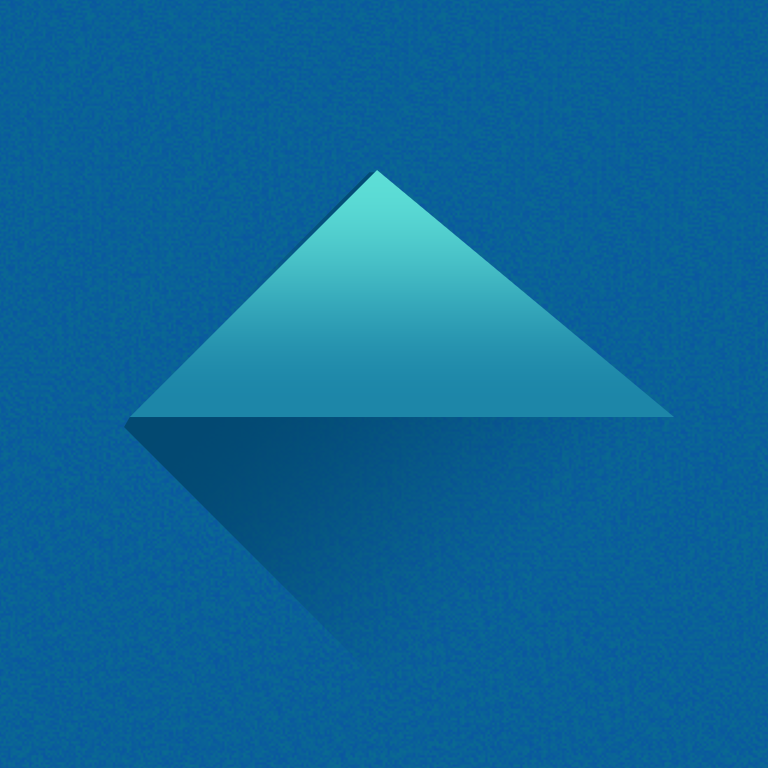
Write a Shadertoy shader that draws this background.

```glsl
#define APEX vec2(0.491, 0.7786)
#define LEFT_CORNER vec2(0.169, 0.457)
#define RIGHT_CORNER vec2(0.8776, 0.457)
#define SHADOW_CORNER vec2(0.1615, 0.444)
#define SHADOW_REACH 0.75
#define RIM_WIDTH 0.005
#define GRAIN_CELLS 330.0
#define GRAIN_TINT vec3(0.0, 0.085, -0.065)

const vec3 BACKDROP = vec3(0.040, 0.382, 0.598);
const vec3 SHADOW = vec3(0.010, 0.285, 0.445);
const vec3 FACE_LOW = vec3(0.112, 0.525, 0.660);
const vec3 FACE_HIGH = vec3(0.365, 0.870, 0.840);

float hash(vec2 p) {
    return fract(sin(dot(p, vec2(127.1, 311.7))) * 43758.5453);
}

float valueNoise(vec2 p) {
    vec2 cell = floor(p);
    vec2 f = fract(p);
    f = f * f * (3.0 - 2.0 * f);
    float low = mix(hash(cell), hash(cell + vec2(1.0, 0.0)), f.x);
    float high = mix(hash(cell + vec2(0.0, 1.0)), hash(cell + 1.0), f.x);
    return mix(low, high, f.y);
}

// Signed distance to the line a-b, positive on its left side
float sideOf(vec2 p, vec2 a, vec2 b) {
    vec2 along = normalize(b - a);
    return dot(p - a, vec2(-along.y, along.x));
}

float coverage(float inside, float pixel) {
    return clamp(inside / pixel + 0.5, 0.0, 1.0);
}

void mainImage(out vec4 fragColor, in vec2 fragCoord) {
    vec2 uv = fragCoord / iResolution.xy;
    float pixel = 1.0 / min(iResolution.x, iResolution.y);

    // Grainy backdrop
    float grain = valueNoise(uv * GRAIN_CELLS) - 0.5;
    vec3 color = BACKDROP + GRAIN_TINT * grain;

    // Triangle sides
    float baseSide = sideOf(uv, LEFT_CORNER, RIGHT_CORNER);
    float rightSide = sideOf(uv, RIGHT_CORNER, APEX);
    float leftSide = sideOf(uv, APEX, LEFT_CORNER);

    // Long diagonal shadow below the base
    vec2 offset = uv - SHADOW_CORNER;
    float diagonal = (offset.x + offset.y) * 0.7071;
    float cutCorner = sideOf(uv, LEFT_CORNER, SHADOW_CORNER);
    float shadowArea = min(-baseSide, min(diagonal, cutCorner));
    float fade = 1.0 - smoothstep(0.05, SHADOW_REACH, offset.x - offset.y);
    color = mix(color, SHADOW, coverage(shadowArea, pixel) * fade);

    // Thin shadow along the upper left side
    float rim = min(leftSide + RIM_WIDTH, APEX.y - 0.003 - uv.y);
    rim = min(rim, rightSide);
    float rimFade = smoothstep(0.58, 0.77, uv.y);
    color = mix(color, SHADOW, coverage(rim, pixel) * rimFade * 0.9);

    // Triangle with a vertical gradient
    float triangle = min(baseSide, min(rightSide, leftSide));
    float height = (uv.y - LEFT_CORNER.y) / (APEX.y - LEFT_CORNER.y);
    vec3 face = mix(FACE_LOW, FACE_HIGH, smoothstep(0.05, 1.0, height));
    color = mix(color, face, coverage(triangle, pixel));

    fragColor = vec4(color, 1.0);
}
```
